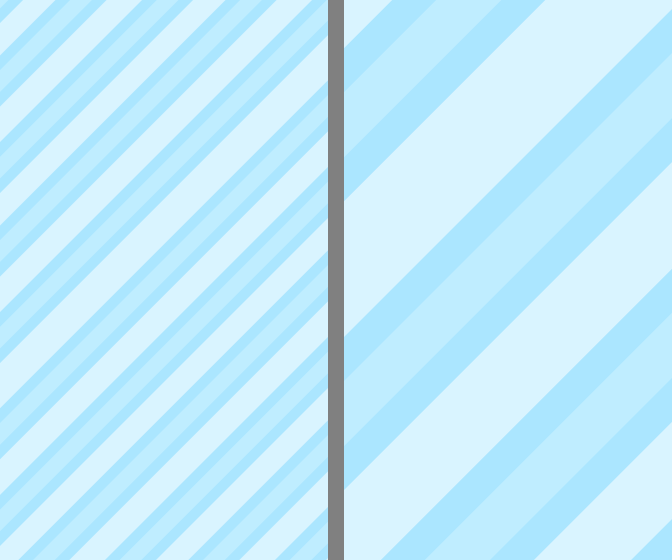
Left, the full canvas; right, a detail of the centre.
A Shadertoy shader for this pattern:

```glsl
const vec3 PALE = vec3(0.85, 0.955, 1.0);
const vec3 EDGE = vec3(0.67, 0.90, 1.0);
const vec3 CORE = vec3(0.75, 0.93, 1.0);

// All lengths are fractions of the canvas height, measured along an axis
const float SEAM_POSITION  = 0.6888;
const float SEAM_HALF_GAP  = 0.0404;
const float PAIR_PERIOD    = 0.3036;
const float SECOND_OFFSET  = 0.1546;
const float BAND_WIDTH     = 0.0911;
const float CORE_WIDTH     = 0.0388;

// Antialiased coverage of a stripe centred on zero
float stripe(float position, float width, float blur) {
    return clamp((0.5 * width - abs(position)) / blur + 0.5, 0.0, 1.0);
}

// Signed offset to the nearest band centre within a repeating pair
float nearestBand(float position, float period, float secondOffset) {
    float first = position - period * round(position / period);
    float shifted = position - secondOffset;
    float second = shifted - period * round(shifted / period);
    return abs(first) < abs(second) ? first : second;
}

void mainImage(out vec4 fragColor, in vec2 fragCoord) {
    vec2 uv = fragCoord / iResolution.y;
    float blur = 1.4 / iResolution.y;

    // Diagonal axis running from the upper left to the lower right
    float diagonal = uv.x + 1.0 - uv.y;

    // Bands mirror outward from a wider pale seam
    float outward = abs(diagonal - SEAM_POSITION) - SEAM_HALF_GAP;
    float fromCentre = outward - 0.5 * BAND_WIDTH;
    float band = fromCentre < -0.5 * BAND_WIDTH - blur
        ? BAND_WIDTH
        : nearestBand(fromCentre, PAIR_PERIOD, SECOND_OFFSET);

    // Dark borders around a softer core
    vec3 color = mix(PALE, EDGE, stripe(band, BAND_WIDTH, blur));
    color = mix(color, CORE, stripe(band, CORE_WIDTH, blur));
    fragColor = vec4(color, 1.0);
}
```
